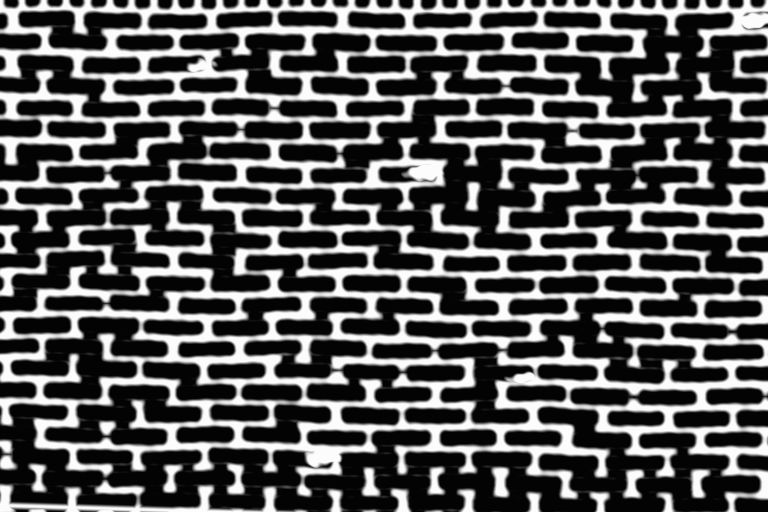
A Shadertoy shader for this texture:

```glsl
// Worn running-bond brick stencil: black rounded bricks, soft white mortar.
// Bricks and random bridges over the mortar are blended distance fields, bent
// by layered sines; ragged white patches and a soldier course complete it.

// Layout, in canvas heights measured down from the top
const float FIRST_ROW = 0.040;       // centre of the first course
const float PITCH = 0.0429;          // mean course spacing, unit of the wall
const float PITCH_LEFT = 0.0425;     // course spacing at the left edge
const float PITCH_GROWTH = 0.00053;  // widening of the courses to the right
// Sizes in course units
const float BRICK_STEP = 3.005;
const float BRICK_START = 0.55;
const float ROW_DRIFT = 0.014;
const vec2 BRICK_HALF = vec2(1.34, 0.36);
const float CORNER = 0.28;
const float BLEND = 0.18;
const float FEATHER = 0.105;
const float ROUGHNESS = 0.04;
// Wear
const float BRIDGE_CHANCE = 0.18;
const float TOUCH_CHANCE = 0.06;
const float RIGHT_TRIM = 1.45;       // mortar stays open beyond this x
const vec3 BRICK_COLOR = vec3(0.01);
const vec3 MORTAR_COLOR = vec3(0.99);
const int PATCH_COUNT = 5;
const vec3 PATCHES[PATCH_COUNT] = vec3[](  // x, y, radius
    vec3(0.39, 0.130, 0.015), vec3(0.83, 0.338, 0.021),
    vec3(1.02, 0.738, 0.014), vec3(0.63, 0.892, 0.022),
    vec3(1.475, 0.038, 0.020));
// Seam at the lower left: height, slope, half width, end
const vec4 SEAM = vec4(0.987, 0.03, 0.005, 0.6);

float hash(vec2 p) {
    vec3 h = fract(vec3(p.xyx) * 0.1031);
    h += dot(h, h.yzx + 33.33);
    return fract((h.x + h.y) * h.z);
}

vec2 hash2(vec2 p) {
    return vec2(hash(p + 17.3), hash(p + 71.9));
}

float waves(vec2 p) {
    return (sin(p.x * 2.3 + 1.7 * sin(p.y * 1.9)) +
            sin(p.y * 4.1 + 1.5 * sin(p.x * 1.3)) +
            0.7 * sin(p.x * 5.7 - p.y * 3.3)) / 2.7;
}

float roundBox(vec2 p, vec2 halfSize, float radius) {
    vec2 e = abs(p) - halfSize + radius;
    return length(max(e, 0.0)) + min(max(e.x, e.y), 0.0) - radius;
}

float blendMin(float a, float b) {
    float h = max(BLEND - abs(a - b), 0.0) / BLEND;
    return min(a, b) - h * h * BLEND * 0.25;
}

float spot(vec2 p, vec2 center, vec2 size) {
    vec2 e = (p - center) / size;
    return exp(-dot(e, e));
}

float rowStart(float row) {
    return BRICK_START + 0.5 * BRICK_STEP * mod(row, 2.0) - ROW_DRIFT * (row - 2.0);
}

// Chance that the mortar is closed: higher in a few worn regions
float bridgeChance(vec2 p) {
    float chance = BRIDGE_CHANCE + 0.08 * waves(p * 4.0);
    chance += 0.42 * spot(p, vec2(0.28, 0.44), vec2(0.30, 0.15));
    chance += 0.35 * spot(p, vec2(0.20, 0.80), vec2(0.24, 0.07));
    chance += 0.25 * spot(p, vec2(1.02, 0.34), vec2(0.25, 0.08));
    chance += 0.90 * spot(p, vec2(1.38, 0.09), vec2(0.09, 0.07));
    chance += 0.75 * smoothstep(0.88, 0.93, p.y);
    return chance * step(p.x, RIGHT_TRIM);
}

// Bricks of the three nearest courses, and ends that touch
float bricks(vec2 q) {
    float d = 1.0;
    for (int i = -1; i <= 1; i++) {
        float row = round(q.y) + float(i);
        if (row < 1.0) continue;
        float start = rowStart(row);
        for (int j = -1; j <= 1; j++) {
            float column = round((q.x - start) / BRICK_STEP) + float(j);
            vec2 id = vec2(column, row);
            vec2 local = q - vec2(start + column * BRICK_STEP, row);
            vec2 shift = (hash2(id) - 0.5) * vec2(0.16, 0.08);
            vec2 grow = (hash2(id + 40.0) - 0.5) * vec2(0.12, 0.06);
            local.y += (hash(id + 9.0) - 0.5) * 0.05 * local.x;
            d = blendMin(d, roundBox(local - shift, BRICK_HALF + grow, CORNER));
            if (hash(id + 5.0) < TOUCH_CHANCE)
                d = blendMin(d, roundBox(local - vec2(0.5 * BRICK_STEP, 0.0), vec2(0.25, 0.05), 0.04));
        }
    }
    return d;
}

// Black bridges over half-brick stretches of the two nearest bed joints
float bridges(vec2 q, float d) {
    float stride = 0.5 * BRICK_STEP;
    for (int i = 0; i <= 1; i++) {
        float row = floor(q.y - 0.5) + float(i);
        if (row < 1.0) continue;
        float start = rowStart(row) + 0.5 * stride;
        for (int j = -1; j <= 1; j++) {
            float column = round((q.x - start) / stride) + float(j);
            vec2 id = vec2(column, row + 0.5);
            vec2 center = vec2(start + column * stride, row + 0.5);
            vec2 place = vec2(center.x * PITCH, FIRST_ROW + (center.y - 1.0) * PITCH);
            if (hash(id + 3.0) < bridgeChance(place)) {
                vec2 halfSize = vec2(mix(0.25, 0.55, hash(id + 23.0)), 0.22);
                d = blendMin(d, roundBox(q - center, halfSize, 0.08));
            }
        }
    }
    return d;
}

void mainImage(out vec4 fragColor, in vec2 fragCoord) {
    vec2 p = vec2(fragCoord.x, iResolution.y - fragCoord.y) / iResolution.y;
    float pitch = PITCH_LEFT + PITCH_GROWTH * p.x;
    vec2 q = vec2(p.x / PITCH, (p.y - FIRST_ROW) / pitch + 1.0);
    q.y += 0.05 * sin(q.x * 0.55 + 0.4 * q.y);

    float d = bridges(q, bricks(q));
    // Soldier course along the top
    d = min(d, roundBox(vec2(fract(q.x) - 0.5, q.y), vec2(0.35, 0.42), 0.24));
    d += ROUGHNESS * waves(q * 1.6);

    // Ragged mortar patches
    for (int i = 0; i < PATCH_COUNT; i++) {
        vec2 e = (p - PATCHES[i].xy) * vec2(0.65, 1.25);
        d = max(d, (PATCHES[i].z - length(e)) / PITCH + 0.16 * waves(q * 1.8));
    }
    if (p.x < SEAM.w)
        d = max(d, (SEAM.z - abs(p.y - SEAM.x - SEAM.y * p.x)) / PITCH);

    float soft = max(FEATHER, 0.7 / (iResolution.y * PITCH));
    fragColor = vec4(mix(BRICK_COLOR, MORTAR_COLOR, smoothstep(-soft, soft, d)), 1.0);
}
```
